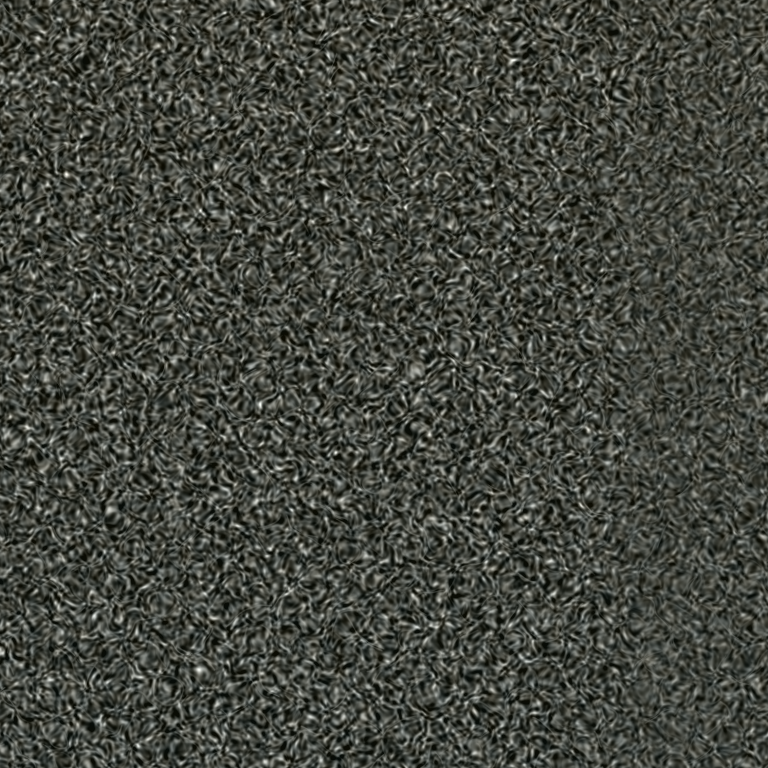
This texture is drawn by a WebGL 2 fragment shader. Its source:

```glsl
#version 300 es
precision highp float;
// Dark grey-green matted fibre: fine grain stretched along both diagonals
// in alternating patches, overlaid with scattered thin bent strands and
// small loops, each edged by a narrow shadow.

uniform vec2 u_resolution;
out vec4 fragColor;

vec2 hash2(vec2 p) {
    vec3 q = fract(p.xyx * vec3(0.1031, 0.1030, 0.0973));
    q += dot(q, q.yzx + 33.33);
    return fract((q.xx + q.yz) * q.zy);
}

vec2 rotate(vec2 p, float a) {
    float c = cos(a), s = sin(a);
    return vec2(c * p.x + s * p.y, c * p.y - s * p.x);
}

float cornerSlope(vec2 cell, vec2 offset) {
    float a = 6.2832 * hash2(cell + 517.0).x;
    return dot(vec2(cos(a), sin(a)), offset);
}

// Gradient noise with a standard deviation close to one
float noise(vec2 p) {
    vec2 i = floor(p), f = fract(p);
    vec2 u = f * f * (3.0 - 2.0 * f);
    vec2 e = vec2(1.0, 0.0);
    float low = mix(cornerSlope(i, f), cornerSlope(i + e, f - e), u.x);
    float high = mix(cornerSlope(i + e.yx, f - e.yx),
                     cornerSlope(i + 1.0, f - 1.0), u.x);
    return mix(low, high, u.y) * 4.7;
}

// Scattered strands: x is the bright core, y the surrounding shadow
vec2 strands(vec2 p, float scale, float seed) {
    vec2 g = p * scale, home = floor(g);
    vec2 result = vec2(0.0);
    float width = 0.0021 * scale;
    for (int j = -1; j <= 1; j++) {
        for (int i = -1; i <= 1; i++) {
            vec2 cell = home + vec2(i, j);
            vec2 place = hash2(cell + seed);
            vec2 shape = hash2(cell + seed + 71.3);
            vec2 style = hash2(cell + seed + 139.7);

            // Directions gather around the two diagonals
            float side = style.x < 0.5 ? -0.785 : 0.785;
            vec2 q = rotate(g - cell - place, side + (shape.x - 0.5) * 0.75);
            float halfLength = mix(0.2, 0.8, shape.y * shape.y);
            float bend = (fract(style.x * 17.0) - 0.5) * 1.2;
            float along = clamp(q.x, -halfLength, halfLength);
            float d = length(vec2(q.x - along, q.y - bend * along * along));

            // A few strands close into loops
            if (style.y > 0.93) {
                d = abs(length(q * vec2(0.8, 1.0)) - mix(0.22, 0.36, shape.y));
            }
            float strength = mix(0.35, 1.0, fract(style.y * 13.0));
            vec2 r = d / (width * vec2(0.75, 1.9));
            result = max(result, strength * exp(-r * r));
        }
    }
    return result;
}

void main() {
    vec2 p = gl_FragCoord.xy / u_resolution;

    // Slight warp makes the grain curl
    vec2 w = p + 0.0017 * vec2(noise(p * 42.0), noise(p * 42.0 + 91.0));

    // Grain along each diagonal, chosen patch by patch
    float rising = noise(rotate(w, 0.785) * vec2(78.0, 165.0) + 300.0);
    float falling = noise(rotate(w, -0.785) * vec2(78.0, 165.0) + 700.0);
    float patchMix = smoothstep(-0.7, 0.7, noise(p * 17.0 + 40.0));
    float grain = mix(rising, falling, patchMix)
                / length(vec2(patchMix, 1.0 - patchMix));
    float speck = noise(w * 172.0 + 11.0);
    float tone = 0.74 * grain + 0.67 * speck;

    // Long strands with shadowed flanks
    vec2 fibre = max(strands(w, 21.0, 5.0), strands(w, 33.0, 213.0));
    tone = mix(tone, 0.95 + 0.35 * tone, 0.72 * fibre.x);
    tone -= 0.5 * fibre.y * (1.0 - fibre.x);

    // Soft clumps, and a flatter band toward the right
    tone += 0.13 * noise(p * 24.0 + 63.0);
    float band = smoothstep(0.72, 0.88, p.x + 0.025 * noise(p * 5.0));
    tone *= 1.06 - 0.32 * band * (1.0 - 0.4 * smoothstep(0.9, 1.0, p.x));

    // Tone curve and faint warm to cool drift
    float value = max(0.26 + 0.134 * tone + 0.012 * tone * tone, 0.035);
    float cool = 0.008 * (0.5 - p.y) + 0.005 * noise(p * 60.0 + 20.0);
    vec3 colour = value + vec3(-cool, 0.01, -0.02 + cool);
    fragColor = vec4(clamp(colour, 0.0, 1.0), 1.0);
}
```
